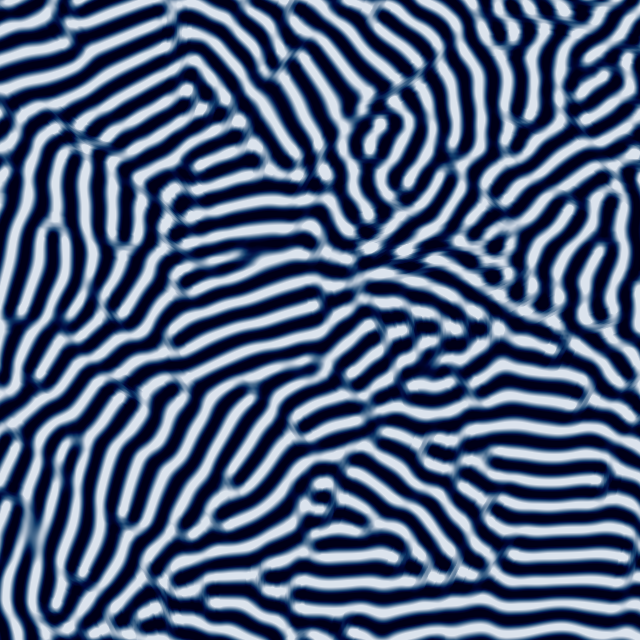
Give the GLSL for this pattern, as a WebGL 2 fragment shader.

```glsl
#version 300 es
precision highp float;
// Labyrinth of pale and navy stripes, as in a reaction-diffusion pattern.
// The phase of scattered wave packets gives even stripes; comparing it on two
// rings, as an activator and an inhibitor would, rounds off the ends and forks.

uniform vec2 u_resolution;
out vec4 fragColor;

const float TAU = 6.2831853;
const float FREQUENCY = 2.4;   // stripes per packet cell
const int NEAR = 6;
const int FAR = 8;
const int SAMPLES = 1 + NEAR + FAR;

float hash(vec2 p) {
    return fract(sin(dot(p, vec2(127.1, 311.7))) * 43758.5453);
}

float valueNoise(vec2 p) {
    vec2 cell = floor(p);
    vec2 f = fract(p);
    f = f * f * (3.0 - 2.0 * f);
    float low = mix(hash(cell), hash(cell + vec2(1, 0)), f.x);
    float high = mix(hash(cell + vec2(0, 1)), hash(cell + vec2(1, 1)), f.x);
    return mix(low, high, f.y);
}

// Direction across the stripes: turns from left to right, with random swerves
float waveAngle(vec2 center, vec2 cell) {
    return 2.3 - 0.22 * center.x + 3.0 * (valueNoise(center * 0.42 + 5.2) - 0.5)
         + 0.7 * (hash(cell + 73.1) - 0.5);
}

// Stripe strength at p: near ring minus far ring, about -1 to 1
float labyrinth(vec2 p) {
    vec2 offsets[SAMPLES];
    vec2 sums[SAMPLES];
    for (int i = 0; i < SAMPLES; i++) {
        bool isNear = i <= NEAR;
        float turn = TAU * float(i) / float(isNear ? NEAR : FAR);
        float radius = i == 0 ? 0.0 : (isNear ? 0.2 : 0.55) / FREQUENCY;
        offsets[i] = radius * vec2(cos(turn), sin(turn));
        sums[i] = vec2(0.0);
    }

    // Complex sum of the wave packets, one packet per unit cell
    for (int y = -2; y <= 2; y++) {
        for (int x = -2; x <= 2; x++) {
            vec2 cell = floor(p) + vec2(x, y);
            vec2 jitter = vec2(hash(cell + 17.3), hash(cell + 41.9));
            vec2 center = cell + 0.15 + 0.7 * jitter;
            float angle = waveAngle(center, cell);
            vec2 wave = TAU * FREQUENCY * vec2(cos(angle), sin(angle));
            float start = TAU * hash(cell + 97.7);
            for (int i = 0; i < SAMPLES; i++) {
                vec2 d = p + offsets[i] - center;
                float phase = dot(d, wave) + start;
                sums[i] += exp(-1.4 * dot(d, d)) * vec2(cos(phase), sin(phase));
            }
        }
    }

    float activator = 0.0;
    float inhibitor = 0.0;
    for (int i = 0; i < SAMPLES; i++) {
        float stripe = sums[i].x / sqrt(dot(sums[i], sums[i]) + 0.005);
        if (i <= NEAR) activator += stripe / float(NEAR + 1);
        else inhibitor += stripe / float(FAR);
    }
    return (activator - inhibitor) / 1.06;
}

// Evenly spaced colour stops from the dark stripe core to the pale one
vec3 stripeColor(float level) {
    vec3 stops[6] = vec3[6](
        vec3(0.00, 0.00, 0.09), vec3(0.00, 0.03, 0.24), vec3(0.05, 0.22, 0.41),
        vec3(0.28, 0.42, 0.56), vec3(0.57, 0.65, 0.74), vec3(0.86, 0.89, 0.93));
    float t = clamp((level + 0.93) / 0.37, 0.0, 4.999);
    int i = int(t);
    return mix(stops[i], stops[i + 1], fract(t));
}

void main() {
    vec2 uv = gl_FragCoord.xy / u_resolution.y;
    float level = 1.14 * labyrinth(uv * 10.0);
    fragColor = vec4(stripeColor(level), 1.0);
}
```
